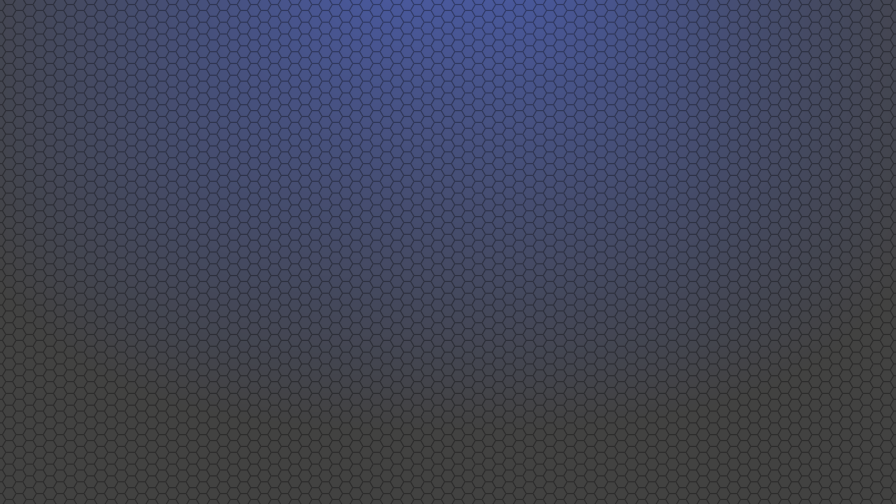
Reproduce this pattern procedurally as a Shadertoy shader.

```glsl
const vec3 BASE_GREY = vec3(0.260, 0.258, 0.256);
const vec3 GLOW_BLUE = vec3(0.285, 0.345, 0.610);
const vec2 GLOW_CENTER = vec2(0.0, 1.2);   // just above the top edge
const float GLOW_INNER = 0.20;
const float GLOW_OUTER = 1.05;
const float GLOW_SQUARENESS = 3.0;         // 2 is round, higher is boxier
const float CELL_HEIGHT = 0.02338;         // fraction of canvas height
const float LINE_HALF_WIDTH = 0.0012;
const float LINE_SHADE = 0.68;
const vec2 HEX_PERIOD = vec2(1.7320508, 1.0);

// Distance to the nearest wall of a flat-topped hexagon grid
float hexWallDistance(vec2 p) {
    vec2 a = mod(p + 0.5 * HEX_PERIOD, HEX_PERIOD) - 0.5 * HEX_PERIOD;
    vec2 b = mod(p, HEX_PERIOD) - 0.5 * HEX_PERIOD;
    vec2 cell = abs(dot(a, a) < dot(b, b) ? a : b);
    return 0.5 - max(cell.y, dot(cell, vec2(0.8660254, 0.5)));
}

// Soft squarish falloff around the glow centre
float glowAmount(vec2 p) {
    vec2 q = pow(abs(p - GLOW_CENTER), vec2(GLOW_SQUARENESS));
    float radius = pow(q.x + q.y, 1.0 / GLOW_SQUARENESS);
    return clamp((GLOW_OUTER - radius) / (GLOW_OUTER - GLOW_INNER), 0.0, 1.0);
}

void mainImage(out vec4 fragColor, in vec2 fragCoord) {
    float pixel = 1.0 / iResolution.y;
    vec2 p = (fragCoord - vec2(0.5 * iResolution.x, 0.0)) * pixel;

    // Blue light fading into grey
    vec3 color = mix(BASE_GREY, GLOW_BLUE, glowAmount(p));

    // Hexagon mesh, with line coverage filtered over one pixel
    float wall = hexWallDistance((p - vec2(0.0, 0.5)) / CELL_HEIGHT) * CELL_HEIGHT;
    float right = min(wall + 0.5 * pixel, LINE_HALF_WIDTH);
    float left = max(wall - 0.5 * pixel, -LINE_HALF_WIDTH);
    float coverage = clamp((right - left) / pixel, 0.0, 1.0);
    color *= mix(1.0, LINE_SHADE, coverage);

    fragColor = vec4(color, 1.0);
}
```
